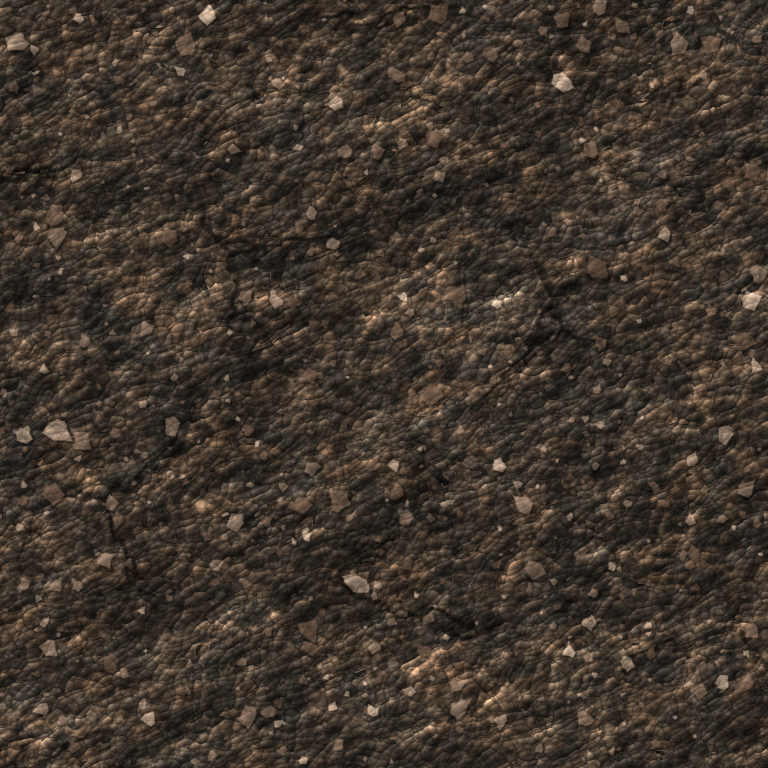
Write a WebGL 1 fragment shader that draws this texture.

```glsl
precision highp float;
// Dark crumbly earth with scattered pale pebbles, lit from above.
// Nested cellular facets, each warped by the coarser one, are summed into a
// relief that sets the brightness; pebbles are random convex polygons.

#define GROUND vec3(0.242, 0.206, 0.172)
#define BROWN vec3(0.37, 0.29, 0.235)
#define PALE vec3(0.68, 0.59, 0.51)
#define CONTRAST 0.42
#define FACET_SHARPNESS 14.0
#define LIGHT vec2(-0.5, 0.86)
#define STREAK_ANGLE 0.44
#define STRETCH 1.45
#define PEBBLE_SHARE 0.28
#define GRIT_SHARE 0.16
#define SOFTNESS 0.0014

uniform vec2 u_resolution;

vec2 hash2(vec2 c) {
  vec3 q = fract(c.xyx * vec3(0.1031, 0.1030, 0.0973));
  q += dot(q, q.yzx + 33.33);
  return fract((q.xx + q.yz) * q.zy);
}

mat2 rotation(float angle) {
  float c = cos(angle), s = sin(angle);
  return mat2(c, -s, s, c);
}

// Smooth cellular noise: xy = slope of the dome, z = cell tone, w = gap to the border
vec4 facets(vec2 p, float seed) {
  vec2 cell = floor(p), f = p - cell;
  vec4 sum = vec4(0.0);
  float nearest = 9.0, second = 9.0;
  for (int j = -1; j <= 1; j++) {
    for (int i = -1; i <= 1; i++) {
      vec2 o = vec2(float(i), float(j));
      vec2 id = cell + o + seed;
      vec2 r = f - o - hash2(id);
      float d = dot(r, r);
      sum += exp(-FACET_SHARPNESS * d) * vec4(r, hash2(id + 57.3).x - 0.5, 1.0);
      second = min(second, max(nearest, d));
      nearest = min(nearest, d);
    }
  }
  return vec4(sum.xyz / sum.w, sqrt(second) - sqrt(nearest));
}

// Brightness of one facet layer: lit side, own tone and dark crevice
float relief(vec4 facet, vec2 light) {
  float crevice = 1.0 - smoothstep(0.0, 0.3, facet.w);
  return 1.4 * dot(facet.xy, light) + facet.z - 0.6 * crevice + 0.15;
}

// Lays angular stones with a small cast shadow over the ground
vec3 addStones(vec3 color, vec2 p, float frequency, float share, float grain, float soft) {
  p *= frequency;
  soft *= frequency;
  vec2 cell = floor(p), f = p - cell;
  for (int j = -1; j <= 1; j++) {
    for (int i = -1; i <= 1; i++) {
      vec2 o = vec2(float(i), float(j));
      vec2 id = cell + o + frequency;
      vec2 pick = hash2(id + 11.3);
      if (pick.x > share) continue;
      vec2 q = f - o - 0.2 - 0.6 * hash2(id);
      float radius = mix(0.14, 0.32, pick.y * pick.y);
      float d = -1.0;
      for (int k = 0; k < 5; k++) {
        vec2 h = hash2(id + float(k) * 3.7 + 23.0);
        float a = 1.2566 * (float(k) + 0.7 * h.x) + pick.y * 40.0;
        d = max(d, dot(q, vec2(cos(a), sin(a))) - radius * (0.65 + 0.5 * h.y));
      }
      float lit = dot(q, LIGHT);
      float shadow = (1.0 - smoothstep(0.0, 0.13, d)) * (1.0 - smoothstep(-0.2, 0.05, lit));
      float paleness = hash2(id + 91.0).x;
      vec3 stone = mix(BROWN, PALE, paleness * paleness);
      stone *= exp(0.16 * grain + 0.15 * lit / radius);
      color *= 1.0 - 0.45 * shadow;
      color = mix(color, stone, 0.92 * (1.0 - smoothstep(-soft, soft, d)));
    }
  }
  return color;
}

void main() {
  float size = min(u_resolution.x, u_resolution.y);
  vec2 p = gl_FragCoord.xy / size;

  // Frame turned along the streaks
  mat2 turn = rotation(STREAK_ANGLE);
  vec2 light = turn * LIGHT;
  vec2 g = turn * p / vec2(STRETCH, 1.0);

  // Layers from clods to fine crumbs
  vec4 clods = facets(g * 14.0, 3.0);
  vec4 lumps = facets(g * 34.0 + 0.7 * clods.xy, 19.0);
  vec4 crumbs = facets(g * 60.0 + 0.8 * lumps.xy, 41.0);
  vec4 fines = facets(g * 82.0 + 0.6 * crumbs.xy, 73.0);
  float grain = relief(fines, light) + 1.05 * relief(crumbs, light)
              + 0.7 * relief(lumps, light) + 0.45 * relief(clods, light);

  // Broad patches and a few broken cracks
  grain += 0.2 * (sin(g.x * 9.0 + 3.0 * sin(g.y * 7.0))
                + sin(g.y * 23.0 + 2.0 * sin(g.x * 13.0)));
  float gap = facets(g * 4.5 + 0.12 * clods.xy + 0.06 * lumps.xy, 7.0).w;
  float broken = smoothstep(0.0, 0.6, sin(g.x * 17.0 + 1.0) * sin(g.y * 13.0 + 2.0));
  grain -= 1.7 * broken * (1.0 - smoothstep(0.0, 0.05, gap));

  // Earth tint, then grit and pebbles
  vec3 tint = 1.0 + (crumbs.z + lumps.z) * vec3(0.08, -0.01, -0.09);
  vec3 color = GROUND * tint * exp(CONTRAST * grain);
  float soft = max(SOFTNESS, 0.7 / size);
  vec2 wobble = 0.003 * lumps.xy;
  color = addStones(color, p + wobble, 56.0, GRIT_SHARE, grain, soft);
  color = addStones(color, p + wobble, 24.0, PEBBLE_SHARE, grain, soft);
  gl_FragColor = vec4(color, 1.0);
}
```
